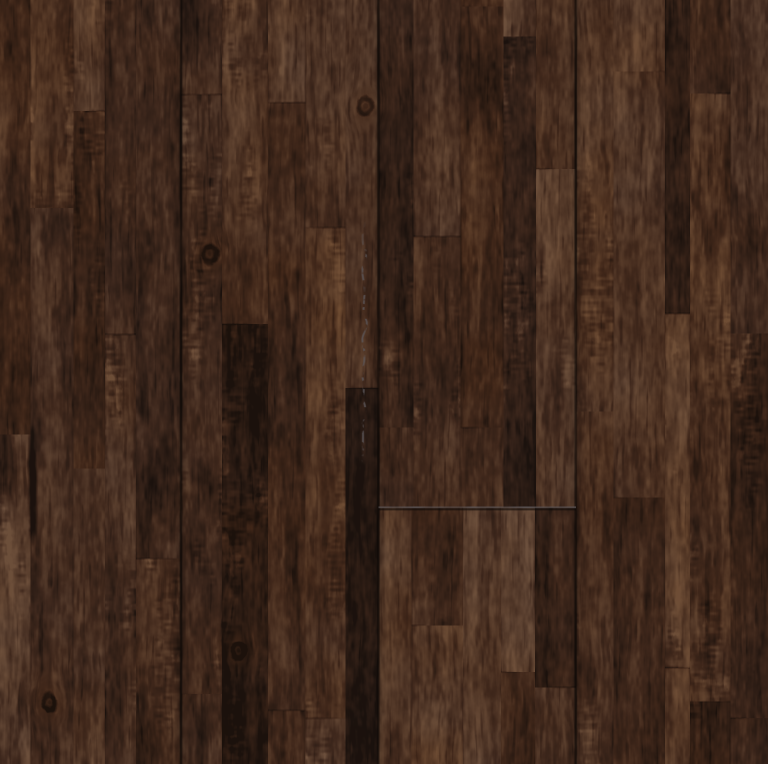
Give the GLSL for this texture, as a WebGL 2 fragment shader.

```glsl
#version 300 es
precision highp float;
// Dark stained floor: wide planks, each glued up from five narrow staves of
// random width, length and tone. Stretched value noise gives the grain, with
// scattered knots, saw chatter, broken seams, one end joint and worn edges.
uniform vec2 u_resolution;
out vec4 fragColor;

const float PLANK_WIDTH = 0.257;
const float PLANK_SHIFT = 0.0213;
const float STAVES = 5.0;
const vec3 DARK = vec3(0.105, 0.068, 0.050);
const vec3 MID = vec3(0.248, 0.156, 0.110);
const vec3 LIGHT = vec3(0.425, 0.308, 0.225);
const vec3 DUST = vec3(0.36, 0.34, 0.35);

float hash(vec2 p) {
    vec3 q = fract(p.xyx * vec3(0.1031, 0.1030, 0.0973));
    q += dot(q, q.yzx + 33.33);
    return fract((q.x + q.y) * q.z);
}

float noise(vec2 p) {
    vec2 i = floor(p), f = fract(p), e = vec2(0.0, 1.0);
    f = f * f * (3.0 - 2.0 * f);
    return mix(mix(hash(i), hash(i + e.yx), f.x),
               mix(hash(i + e.xy), hash(i + e.yy), f.x), f.y);
}

// Layered noise centred on zero
float fbm(vec2 p) {
    float sum = 0.0, weight = 0.53;
    for (int i = 0; i < 4; i++, weight *= 0.5) {
        sum += weight * (noise(p) - 0.5);
        p = p * 2.03 + 17.7;
    }
    return sum;
}

// Soft line of the given half width at distance d
float line(float d, float halfWidth) {
    return 1.0 - smoothstep(halfWidth * 0.3, halfWidth * 1.6, abs(d));
}

// Vertical mark between two heights with faded ends
float verticalMark(vec2 p, float x, float low, float high, float halfWidth) {
    float fade = smoothstep(low, low + 0.03, p.y) * smoothstep(high, high - 0.06, p.y);
    return line(p.x - x, halfWidth) * fade;
}

// Inner edge between staves as a fraction of the plank; the second is wider
float staveEdge(float board, float i) {
    float widen = 0.22 * (1.0 - min(abs(i - 2.0), 1.0));
    return (i + widen + 0.4 * (hash(vec2(board + 31.0, i + 5.0)) - 0.5)) / STAVES;
}

// Scattered knots: offset from the centre in xy, presence in z
vec3 knotAt(vec2 p, vec2 cells) {
    vec2 id = floor(p * cells);
    vec2 centre = (id + 0.3 + 0.4 * vec2(hash(id + 3.1), hash(id + 8.7))) / cells;
    return vec3(p - centre, step(0.74, hash(id + 51.0)));
}

vec3 wood(vec2 p) {
    // Plank, board and stave under this point
    float across = (p.x + PLANK_SHIFT) / PLANK_WIDTH;
    float plank = floor(across), x = fract(across);
    float jointY = 0.336 + 0.9 * (plank - 2.0);
    float board = plank * 7.0 + floor((p.y - jointY) / 3.0) + 20.0;
    float stave = 0.0, edgeGap = 1.0;
    for (float i = 1.0; i < STAVES; i++) {
        float edge = staveEdge(board, i);
        stave += step(edge, x);
        edgeGap = min(edgeGap, abs(x - edge));
    }
    vec2 column = vec2(board, stave);
    float len = mix(0.45, 0.80, hash(column + 2.3));
    float along = p.y / len + hash(column + 9.1) * 3.0;
    vec2 id = vec2(board * 6.0 + stave, floor(along));
    float endGap = min(fract(along), 1.0 - fract(along)) * len;

    // Grain coordinates bend around knots and differ in every stave
    vec3 knot = knotAt(p, vec2(5.0, 4.0));
    float r = length(knot.xy * vec2(1.0, 0.8)) + 0.007 * fbm(p * 80.0);
    float halo = knot.z * exp(-r * r * 2400.0);
    vec2 g = p + vec2(0.008 * fbm(p * vec2(16.0, 9.0) + id), 0.0);
    g.x -= knot.x * halo * 0.7;
    g += vec2(hash(id + 4.4), hash(id + 6.6)) * 7.0;

    // Tone: stave base, streaks, fibres, blotches, speckle and pores
    float tone = mix(0.39, 0.73, hash(id)) - 0.22 * step(0.78, hash(id + 77.0));
    tone += 0.40 * fbm(g * vec2(45.0, 3.0)) + 0.44 * fbm(g * vec2(150.0, 15.0));
    tone += 0.42 * fbm(g * vec2(13.0, 8.0)) + 0.24 * fbm(g * vec2(110.0, 80.0));
    tone += 0.22 * (noise(g * vec2(290.0, 90.0)) - 0.5);
    tone -= 0.16 * smoothstep(0.70, 0.92, noise(g * vec2(260.0, 26.0)));

    // Broken saw chatter, dark scorches and pale figure in patches
    float patchy = smoothstep(0.04, 0.22, fbm(g * vec2(30.0, 10.0) + 11.0));
    float rough = step(0.5, hash(id + 15.0)) * patchy;
    tone += rough * 0.36 * (noise(g * vec2(90.0, 250.0)) - 0.5);
    tone += rough * 0.26 * smoothstep(0.1, 0.3, fbm(g * vec2(70.0, 40.0)));
    tone -= 0.24 * smoothstep(0.12, 0.30, fbm(g * vec2(36.0, 8.0) + 40.0));

    // Knots, glue lines and one long crack
    tone += halo * 0.16 - knot.z * 0.5 * line(r - 0.008, 0.003);
    tone -= knot.z * 0.3 * line(r, 0.004);
    float broken = smoothstep(0.35, 0.75, noise(p * vec2(23.0, 19.0)));
    tone -= broken * (0.12 * line(edgeGap * PLANK_WIDTH, 0.0015) + 0.2 * line(endGap, 0.0014));
    tone -= 0.6 * verticalMark(p, 0.041 + 0.006 * noise(p.yy * 20.0), 0.28, 0.45, 0.005);

    tone = clamp(tone, 0.0, 1.0);
    vec3 color = mix(mix(DARK, MID, min(tone * 2.0, 1.0)), LIGHT, max(tone * 2.0 - 1.0, 0.0));
    float warmth = clamp(0.6 * hash(id + 23.0) + 0.6 * halo + fbm(g * 12.0) + 0.1, 0.0, 1.0);
    color *= mix(vec3(0.99, 1.01, 1.05), vec3(1.03, 0.97, 0.86), warmth);

    // Plank seams, the end joint, and dust on worn edges
    float seamGap = min(x, 1.0 - x) * PLANK_WIDTH, jointGap = p.y - jointY;
    color *= 1.0 - 0.25 * exp(-seamGap / 0.004);
    color = mix(color, DARK * 0.5, mix(0.4, 0.85, noise(p * vec2(4.0, 12.0))) * line(seamGap, 0.0017));
    color = mix(color, DARK * 0.5, 0.6 * line(jointGap + 0.0025, 0.0016));
    color = mix(color, DUST, line(jointGap, 0.0012) * (0.4 + 0.5 * noise(p * 70.0)));
    float wear = verticalMark(p, 0.470 + 0.008 * noise(p.yy * 45.0), 0.39, 0.72, 0.0014);
    return mix(color, DUST, 0.75 * wear * smoothstep(0.35, 0.7, noise(p * vec2(200.0, 260.0))));
}

void main() {
    // Four samples per pixel smooth every edge
    vec3 color = vec3(0.0);
    for (int i = 0; i < 4; i++)
        color += wood((gl_FragCoord.xy + vec2(i & 1, i >> 1) * 0.5 - 0.25) / u_resolution);
    fragColor = vec4(color / 4.0, 1.0);
}
```
